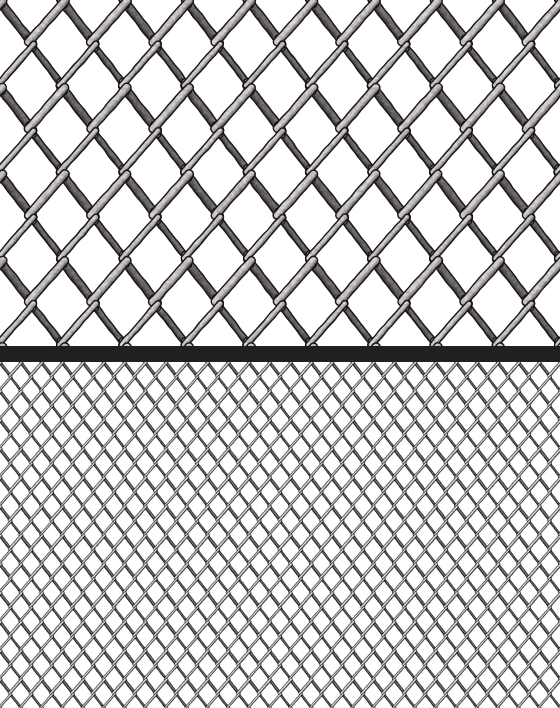
Top: one tile. Bottom: repeated 3 by 3.
A Shadertoy shader for this pattern:

```glsl
// Seamless chain-link fence: pale front wires hooked over dark rear wires on white.

const vec2 REPEATS = vec2(9.0, 4.0);
const vec2 CELL = vec2(1.0, 1.389);   // one mesh repeat, in mesh widths

float hash(vec2 p) {
    return fract(sin(dot(p, vec2(127.1, 311.7))) * 43758.5453);
}

// Value noise that wraps after a whole number of lattice steps
float wrapNoise(vec2 uv, vec2 period) {
    vec2 p = uv * period;
    vec2 i = floor(p), f = fract(p);
    f = f * f * (3.0 - 2.0 * f);
    vec2 lo = mod(i, period), hi = mod(i + 1.0, period);
    return mix(mix(hash(lo), hash(vec2(hi.x, lo.y)), f.x),
               mix(hash(vec2(lo.x, hi.y)), hash(hi), f.x), f.y);
}

// Paints a rounded, outlined wire from a to b, lit on its left side
void paintWire(inout vec3 color, vec2 p, vec2 a, vec2 b, float radius,
               float tone, float grain, float wobble, float aa) {
    vec2 axis = b - a, rel = p - a;
    float t = clamp(dot(rel, axis) / dot(axis, axis), 0.0, 1.0);
    float d = length(rel - axis * t) - radius + wobble;
    float side = (axis.x * rel.y - axis.y * rel.x) / (length(axis) * radius);
    float light = tone * mix(0.62, 1.05, smoothstep(-0.75, 0.15, side));
    light += grain * (0.1 + 0.16 * tone);
    vec3 metal = vec3(light) - vec3(0.0, 0.02, 0.02);
    vec3 ink = vec3(0.10, 0.08, 0.08);
    vec3 wire = mix(metal, ink, smoothstep(-aa, aa, d + 0.023));
    color = mix(color, wire, 1.0 - smoothstep(-aa, aa, d));
}

void mainImage(out vec4 fragColor, in vec2 fragCoord) {
    vec2 uv = fragCoord / iResolution.xy;
    vec2 p = mod(uv * REPEATS, 1.0) * CELL;
    float aa = 0.65 * REPEATS.x / iResolution.x;

    // Surface wear
    float grain = wrapNoise(uv, vec2(270.0, 168.0)) * 0.65
                + wrapNoise(uv, vec2(126.0, 78.0)) * 0.35 - 0.5;
    float wobble = 0.014 * (wrapNoise(uv, vec2(72.0, 44.0)) - 0.5);

    vec3 color = vec3(1.0);
    vec2 halfCell = 0.5 * CELL;
    vec2 bend = vec2(0.040, -0.018);   // offset of a right-hand bend from its node
    vec2 tuck = vec2(0.030, -0.080);   // where a bend slips behind the other wire

    // Layers from back to front: rear wires, hooks, front wires
    for (int layer = 0; layer < 3; layer++) {
        for (int row = 3; row >= -1; row--) {
            float odd = float(row & 1);
            float frontRadius = mix(0.060, 0.077, odd);
            float rearRadius = mix(0.077, 0.060, odd);
            for (int column = -1; column <= 1; column++) {
                vec2 node = vec2(float(column) + 0.5 * odd, float(row) * halfCell.y);
                if (layer == 0) {
                    vec2 lower = node + vec2(halfCell.x, -halfCell.y);
                    paintWire(color, p, node + vec2(-0.02, 0.0), lower + vec2(0.02, 0.0),
                              rearRadius, 0.41, grain, wobble, aa);
                } else if (layer == 1) {
                    paintWire(color, p, node + tuck, node - bend,
                              0.060, 0.66, grain, wobble, aa);
                    paintWire(color, p, node + bend, node - tuck,
                              0.060, 0.66, grain, wobble, aa);
                } else {
                    paintWire(color, p, node - bend, node + halfCell + bend,
                              frontRadius, 0.76, grain, wobble, aa);
                }
            }
        }
    }
    fragColor = vec4(clamp(color, 0.0, 1.0), 1.0);
}
```
